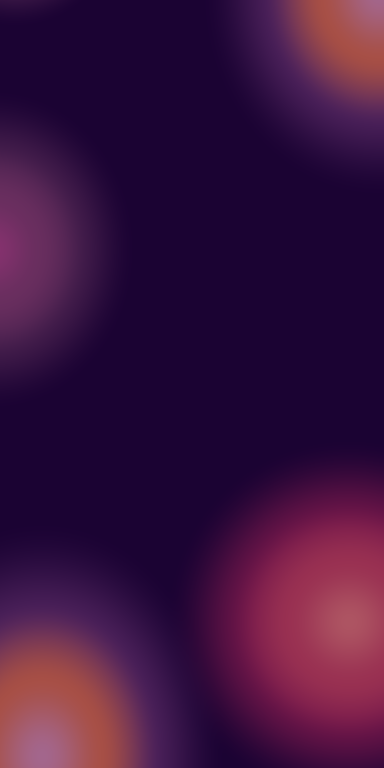
Write a WebGL 2 fragment shader that draws this background.

```glsl
#version 300 es
precision highp float;

uniform vec2 u_resolution;
out vec4 fragColor;

const vec3 NIGHT  = vec3(0.105, 0.010, 0.200);
const vec3 MAUVE  = vec3(0.640, 0.400, 0.550);
const vec3 ORANGE = vec3(0.655, 0.310, 0.270);
const vec3 VIOLET = vec3(0.330, 0.150, 0.380);
const vec3 ROSE   = vec3(0.680, 0.330, 0.385);
const vec3 CRIMSON = vec3(0.600, 0.190, 0.320);
const vec3 WINE   = vec3(0.450, 0.090, 0.290);
const vec3 MAGENTA = vec3(0.520, 0.195, 0.430);
const vec3 PLUM   = vec3(0.410, 0.180, 0.370);
const vec3 DUSK   = vec3(0.290, 0.130, 0.310);

// Distance from the centre of an ellipse, 1.0 on its rim
float ellipseDistance(vec2 p, vec2 center, vec2 radius) {
    return length((p - center) / radius);
}

// Three-colour radial ramp
vec3 radialRamp(float d, vec3 core, vec3 middle, vec3 rim) {
    vec3 inner = mix(core, middle, smoothstep(0.0, 0.40, d));
    return mix(inner, rim, smoothstep(0.35, 0.75, d));
}

// Opacity that is solid inside and fades softly past the rim
float softFade(float d) {
    return 1.0 - smoothstep(0.55, 1.15, d);
}

vec3 addGlow(vec3 base, float d, vec3 core, vec3 middle, vec3 rim) {
    return mix(base, radialRamp(d, core, middle, rim), softFade(d));
}

void main() {
    // Canvas width is one unit, height is two
    vec2 p = gl_FragCoord.xy / u_resolution * vec2(1.0, 2.0);

    float topRight    = ellipseDistance(p, vec2(0.99, 2.02), vec2(0.41, 0.47));
    float left        = ellipseDistance(p, vec2(-0.02, 1.35), vec2(0.33, 0.37));
    float bottomRight = ellipseDistance(p, vec2(0.91, 0.38), vec2(0.42, 0.42));
    float bottomLeft  = ellipseDistance(p, vec2(0.11, 0.03), vec2(0.42, 0.54));
    float topLeft     = ellipseDistance(p, vec2(0.04, 2.20), vec2(0.24, 0.24));

    vec3 color = NIGHT;
    color = addGlow(color, topLeft, MAGENTA, PLUM, DUSK);
    color = addGlow(color, left, MAGENTA, PLUM, DUSK);
    color = addGlow(color, bottomRight, ROSE, CRIMSON, WINE);
    color = addGlow(color, bottomLeft, MAUVE, ORANGE, VIOLET);
    color = addGlow(color, topRight, MAUVE, ORANGE, VIOLET);

    fragColor = vec4(color, 1.0);
}
```
